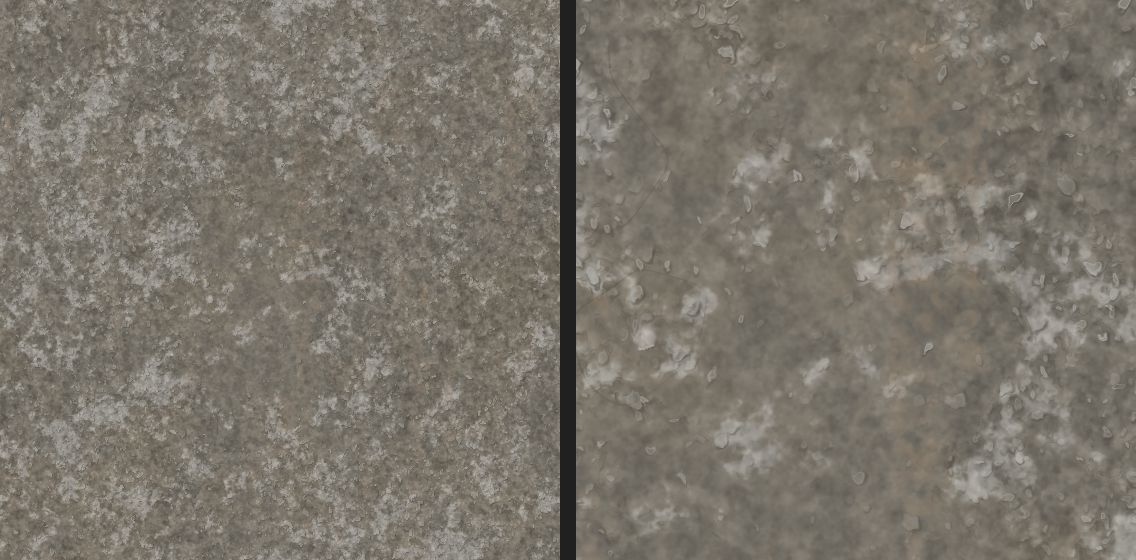
Left: the whole. Right: its middle third, enlarged.
Give the GLSL for this texture, as a three.js fragment shader.

```glsl
// Weathered grey-brown concrete with pale lime bloom, chipped flecks, pits and faint rust runs.
#define BASE vec3(0.474, 0.454, 0.415)
#define PALE vec3(0.660, 0.657, 0.645)
#define DARK vec3(0.300, 0.280, 0.240)
#define RUST vec3(0.520, 0.370, 0.240)
#define BLOOM_SCALE 24.0
#define FLECK_SCALE 70.0
#define GRAIN_SCALE 100.0
#define GRAIN_CONTRAST 0.52
#define BLOOM_AMOUNT 0.58
#define FLECK_AMOUNT 0.85

varying vec2 vUv;

vec2 hash2(vec2 p) {
  vec3 q = fract(p.xyx * vec3(0.1031, 0.1030, 0.0973));
  q += dot(q, q.yzx + 33.33);
  return fract((q.xx + q.yz) * q.zy);
}

// Smooth cellular noise: random cell values blended by distance to each cell point.
float cellBlend(vec2 p) {
  vec2 cell = floor(p);
  float sum = 0.0, total = 0.0;
  for (int y = -1; y <= 1; y++) {
    for (int x = -1; x <= 1; x++) {
      vec2 id = cell + vec2(float(x), float(y));
      vec2 d = id + hash2(id) - p;
      float weight = exp(-5.0 * dot(d, d));
      sum += weight * hash2(id + 57.0).x;
      total += weight;
    }
  }
  return sum / total;
}

float layered(vec2 p, int octaves) {
  float sum = 0.0, total = 0.0, gain = 1.0;
  for (int i = 0; i < 5; i++) {
    if (i >= octaves) break;
    sum += gain * cellBlend(p);
    total += gain;
    gain *= 0.62;
    p = mat2(1.6, 1.2, -1.2, 1.6) * p + 19.7;
  }
  return sum / total;
}

// Scattered oval chips: x = pale face and rim, y = dark crescent beside it.
vec2 flecks(vec2 p, float cover, float soft) {
  vec2 cell = floor(p);
  vec2 result = vec2(0.0);
  for (int y = -1; y <= 1; y++) {
    for (int x = -1; x <= 1; x++) {
      vec2 id = cell + vec2(float(x), float(y));
      vec2 shape = hash2(id + 11.0);
      vec2 kind = hash2(id + 83.0);
      float present = smoothstep(kind.x - 0.05, kind.x + 0.05, cover);
      float angle = 6.2832 * shape.x;
      vec2 d = p - id - hash2(id);
      vec2 q = mat2(cos(angle), -sin(angle), sin(angle), cos(angle)) * d;
      q.y *= mix(1.2, 2.1, kind.y);
      q.x += 0.6 * q.y * q.y;
      float radius = mix(0.16, 0.44, shape.y * shape.y);
      float edge = length(q) - radius;
      float face = 1.0 - smoothstep(-soft, soft, edge);
      float rim = 1.0 - smoothstep(0.0, soft * 1.4, abs(edge + 0.04));
      float halo = 1.0 - smoothstep(0.0, soft * 2.0, abs(edge - 0.08));
      float side = smoothstep(-0.1, 0.3, dot(d, vec2(0.6, -0.8)));
      float strength = present * mix(0.25, 1.0, kind.y);
      result.x = max(result.x, strength * max(face * mix(0.25, 0.8, shape.x), rim * 0.85));
      result.y = max(result.y, present * halo * side);
    }
  }
  return result;
}

void main() {
  vec2 uv = vUv;
  float broad = layered(uv * 5.0 + 3.1, 4);
  float grain = layered(uv * GRAIN_SCALE, 3);
  float dust = layered(uv * GRAIN_SCALE * 2.3 + 51.0, 2);
  float mid = layered(uv * BLOOM_SCALE + 2.0 * broad, 4);
  vec2 warp = vec2(mid, grain) - 0.5;

  // Large zones: a smooth worn middle and a bleached upper left.
  float worn = 1.0 - smoothstep(0.4, 1.2, length((uv - vec2(0.46, 0.40)) / vec2(0.15, 0.28)) + 2.0 * (mid - 0.5));
  float bleached = 1.0 - smoothstep(0.2, 1.2, length((uv - vec2(0.27, 0.86)) / vec2(0.18, 0.16)));
  float rough = 1.0 - 0.75 * worn;

  // Ground tone with grain and vertical weathering.
  float runs = layered(vec2(uv.x * 38.0, uv.y * 3.0) + 0.8 * warp, 2);
  float tone = 0.16 * (broad - 0.5) + 0.24 * (mid - 0.5) + 0.08 * (runs - 0.5);
  tone += (GRAIN_CONTRAST * (grain - 0.5) + 0.20 * (dust - 0.5)) * mix(0.55, 1.0, rough);
  vec3 col = BASE * (1.0 + tone);
  float warm = smoothstep(0.48, 0.68, layered(uv * 7.0 + 41.0, 3));
  col *= mix(vec3(1.0), vec3(1.015, 0.993, 0.97), warm);

  // Etched contours and a few hairline cracks.
  float contour = 1.0 - smoothstep(0.0, 0.06, abs(layered(uv * 52.0 + 3.0 * warp, 2) - 0.45));
  float crack = 1.0 - smoothstep(0.0, 0.006, abs(layered(uv * 5.0 + 70.0, 3) - 0.5));
  crack *= smoothstep(0.54, 0.64, layered(uv * 9.0 + 90.0, 2));
  col = mix(col, DARK, 0.30 * contour * rough * smoothstep(0.38, 0.58, mid) + 0.25 * crack);

  // Pale bloom with ragged, speckled edges.
  float field = mid + 0.32 * (broad - 0.5) + 0.45 * (grain - 0.5) + 0.07 * bleached - 0.06 * worn;
  float bloom = smoothstep(0.57, 0.76, field);
  col = mix(col, PALE * (0.95 + 0.45 * (grain - 0.5) + 0.2 * (dust - 0.5)), BLOOM_AMOUNT * bloom);

  // Chipped flecks in two sizes, with dark pits.
  float cover = rough * (0.10 + 0.42 * smoothstep(0.40, 0.64, 0.5 * (broad + mid) + 0.04 * bleached));
  vec2 large = flecks(uv * FLECK_SCALE + 0.9 * warp, cover, 0.09);
  vec2 small = flecks(uv * FLECK_SCALE * 1.8 + 1.2 * warp + 31.0, cover, 0.14);
  vec2 pits = flecks(uv * FLECK_SCALE * 1.5 + 1.5 * warp + 67.0, 0.26 * rough, 0.11);
  col = mix(col, DARK, 0.50 * max(large.y, 0.7 * small.y) + 0.36 * pits.x);
  col = mix(col, PALE * vec3(1.08, 1.08, 1.07), FLECK_AMOUNT * max(large.x, 0.75 * small.x));

  // Rust runs and rare orange specks.
  float run = smoothstep(0.72, 0.92, runs) * smoothstep(0.45, 0.65, grain);
  float speck = flecks(uv * 60.0 + 2.0 * warp + 120.0, 0.0, 0.08).x;
  col = mix(col, RUST, 0.16 * run + 0.65 * speck);

  gl_FragColor = vec4(col, 1.0);
}
```
